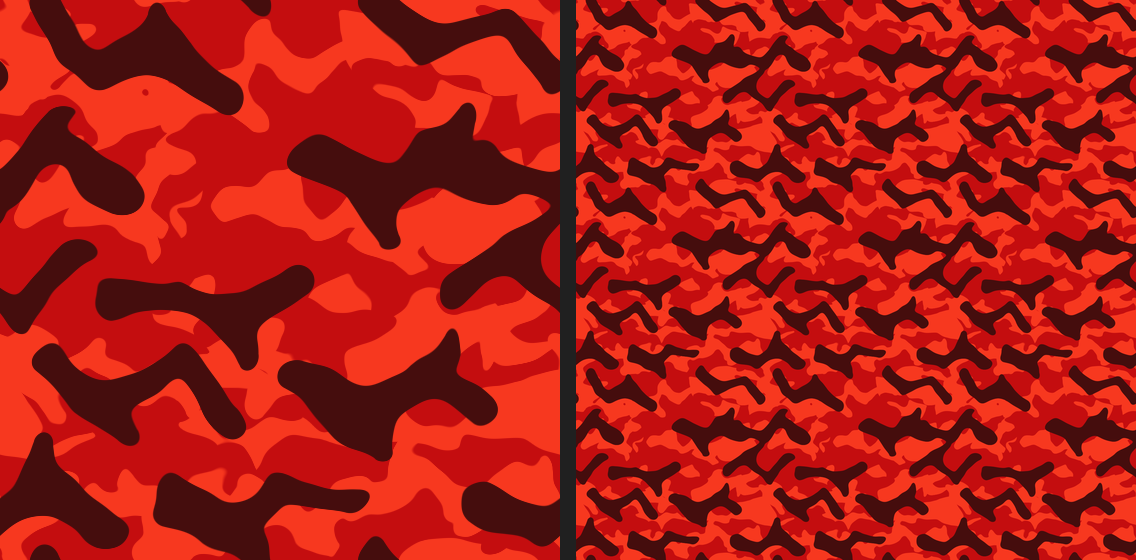
Left, the tile; right, the same tile 3 across and 3 down.
A Shadertoy shader for this pattern:

```glsl
// Seamless red camouflage: a warped, wrapping noise splits the ground in two reds,
// then scattered wavy blobs (chains of tapered capsules, smoothly joined) with
// bulging ends are laid over it in three flat layers, the darkest on top.

#define ORANGE vec3(0.97, 0.22, 0.12)
#define CRIMSON vec3(0.77, 0.05, 0.06)
#define MAROON vec3(0.27, 0.05, 0.05)
#define DARK_GRID vec2(2.0, 5.0)
#define DARK_SIZE 0.92
#define RED_GRID vec2(4.0, 5.0)
#define LOBE_GRID vec2(4.0, 4.0)
#define LOBE_SIZE 0.7
#define JOIN 0.011
#define WARP 0.035
#define CRIMSON_BIAS 0.04
#define SOFTNESS 0.0026

vec2 hash2(vec2 p, float seed) {
    vec2 phase = vec2(dot(p, vec2(127.1, 311.7)), dot(p, vec2(269.5, 183.3)));
    return fract(sin(phase + seed * 17.3) * 43758.5453);
}

// Gradient noise that wraps after `period` cells
float cornerSlope(vec2 cell, vec2 offset, vec2 period, float seed) {
    float angle = 6.2831853 * hash2(mod(cell, period), seed).x;
    return dot(vec2(cos(angle), sin(angle)), offset);
}

float wrapNoise(vec2 uv, vec2 period, float seed) {
    vec2 p = uv * period, cell = floor(p), f = p - cell;
    vec2 u = f * f * f * (f * (f * 6.0 - 15.0) + 10.0);
    vec2 e = vec2(1.0, 0.0);
    float low = mix(cornerSlope(cell, f, period, seed),
                    cornerSlope(cell + e.xy, f - e.xy, period, seed), u.x);
    float high = mix(cornerSlope(cell + e.yx, f - e.yx, period, seed),
                     cornerSlope(cell + e.xx, f - e.xx, period, seed), u.x);
    return mix(low, high, u.y);
}

// Broad bend plus a finer ripple
vec2 warp(vec2 uv, vec2 period, float amount, float seed) {
    vec2 bend = vec2(wrapNoise(uv, period, seed), wrapNoise(uv, period, seed + 1.0));
    vec2 fine = 2.0 * period + 1.0;
    vec2 ripple = vec2(wrapNoise(uv, fine, seed + 5.0), wrapNoise(uv, fine, seed + 6.0));
    return uv + amount * (bend + 0.45 * ripple);
}

// Distance to a capsule whose radius runs from ra to rb
float taperedCapsule(vec2 p, vec2 a, vec2 b, float ra, float rb) {
    vec2 ab = b - a;
    float h = clamp(dot(p - a, ab) / dot(ab, ab), 0.0, 1.0);
    return length(p - a - ab * h) - mix(ra, rb, h);
}

// Distance to wavy blobs, one per wrapping grid cell
float blobs(vec2 uv, vec2 grid, float size, float seed) {
    vec2 home = floor(uv * grid);
    float sum = 0.0;
    for (int j = -1; j <= 1; j++)
    for (int i = -1; i <= 1; i++) {
        vec2 cell = home + vec2(i, j);
        vec2 id = mod(cell, grid);
        vec2 jitter = 0.45 * (hash2(id, seed) - 0.5);
        jitter.x += fract(0.4 * id.y + 0.1) - 0.5;
        vec2 pick = hash2(id, seed + 1.0);
        float tilt = mix(-0.25, 0.4, pick.x);
        vec2 q = (uv - (cell + 0.5 + jitter) / grid) / size;
        q = mat2(cos(tilt), -sin(tilt), sin(tilt), cos(tilt)) * q;

        // Spine of three segments, zigzagging, with bulging ends
        vec2 r = hash2(id, seed + 2.0);
        float zig = pick.y > 0.5 ? 1.0 : -1.0;
        vec2 a = vec2(-0.18, zig * mix(0.0, 0.06, r.x));
        float ra = mix(0.03, 0.044, r.y);
        for (int s = 1; s <= 3; s++) {
            r = hash2(id, seed + 2.0 + float(s));
            zig = -zig;
            vec2 b = vec2(-0.18 + 0.12 * float(s), zig * mix(0.0, 0.06, r.x));
            float rb = s == 3 ? mix(0.028, 0.042, r.y) : mix(0.02, 0.045, r.y);
            sum += exp(-taperedCapsule(q, a, b, ra, rb) / JOIN);
            a = b;
            ra = rb;
            // Short slanting side lobe
            if (s < 3 && r.y > 0.35) {
                vec2 tip = b + vec2(0.14 * (r.x - 0.5), 0.07 * zig);
                sum += exp(-taperedCapsule(q, b, tip, rb, 0.02) / JOIN);
            }
        }
    }
    return -JOIN * size * log(max(sum, 1e-30));
}

// Smooth fill of a distance given in canvas units
float fill(float d) {
    return smoothstep(0.5, -0.5, d / max(SOFTNESS, 1.0 / iResolution.y));
}

void mainImage(out vec4 fragColor, in vec2 fragCoord) {
    vec2 uv = fragCoord / iResolution.xy;

    // Two-tone ground
    vec2 g = warp(uv, vec2(6.0, 8.0), 0.06, 3.0);
    float ground = wrapNoise(g, vec2(3.0, 5.0), 11.0) + CRIMSON_BIAS
                 + 0.3 * wrapNoise(g, vec2(7.0, 12.0), 12.0);
    float slope = length(vec2(dFdx(ground), dFdy(ground))) * iResolution.y;
    vec3 color = mix(ORANGE, CRIMSON, fill(-ground / max(slope, 1e-3)));

    // Wavy lobes of both reds, cutting into each other
    vec2 w = warp(uv, vec2(8.0, 10.0), WARP, 21.0);
    color = mix(color, CRIMSON, fill(blobs(w, RED_GRID, LOBE_SIZE, 31.0)));
    w = warp(uv, vec2(9.0, 11.0), WARP, 41.0);
    color = mix(color, ORANGE, fill(blobs(w, LOBE_GRID, LOBE_SIZE, 47.0)));

    // Large dark blobs
    w = warp(uv, vec2(5.0, 7.0), WARP, 57.0);
    color = mix(color, MAROON, fill(blobs(w, DARK_GRID, DARK_SIZE, 63.0)));

    fragColor = vec4(color, 1.0);
}
```
